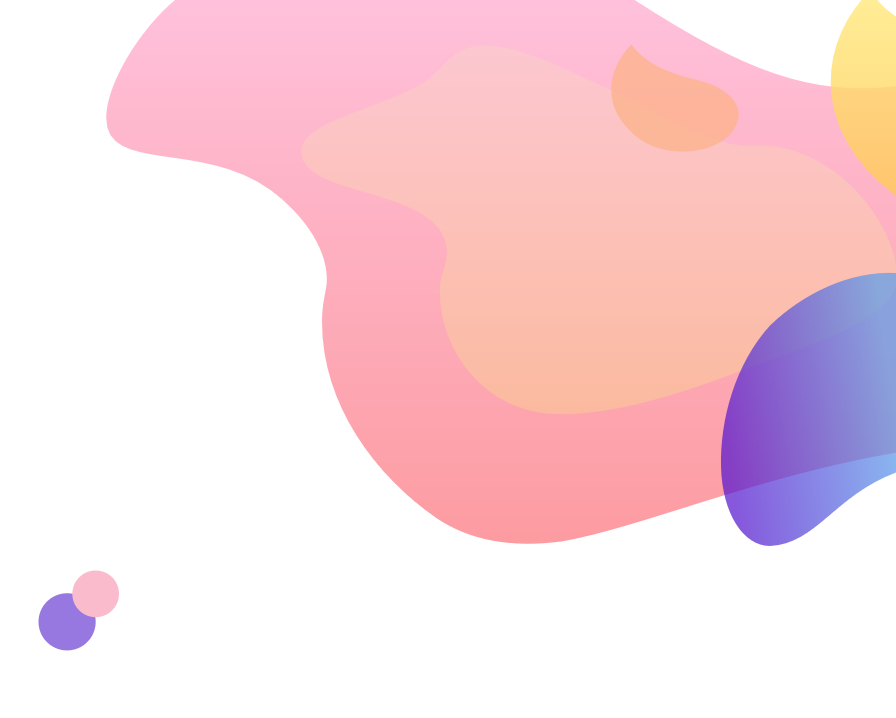
Write a WebGL 1 fragment shader that draws this background.

```glsl
precision highp float;

uniform vec2 u_resolution;

// State of the outline being traced
vec2 point;
vec2 pen;
float nearest;
float side;

void moveTo(vec2 start) {
  pen = start;
  nearest = 1e6;
  side = 1.0;
}

// Cubic curve from the pen; updates squared distance and inside/outside parity
void curveTo(float bx, float by, float cx, float cy, float dx, float dy) {
  vec2 a = pen, b = vec2(bx, by), c = vec2(cx, cy), d = vec2(dx, dy);
  vec2 from = a;
  for (int i = 1; i <= 16; i++) {
    float t = float(i) / 16.0;
    float s = 1.0 - t;
    vec2 to = s * s * s * a + 3.0 * s * t * (s * b + t * c) + t * t * t * d;
    vec2 edge = to - from;
    vec2 rel = point - from;
    vec2 gap = rel - edge * clamp(dot(rel, edge) / dot(edge, edge), 0.0, 1.0);
    nearest = min(nearest, dot(gap, gap));
    if ((from.y > point.y) != (to.y > point.y) && rel.x < edge.x * rel.y / edge.y) side = -side;
    from = to;
  }
  pen = d;
}

float coverage(float dist, float pixel) {
  return clamp(0.5 - dist / pixel, 0.0, 1.0);
}

float fillPath(float pixel) {
  return coverage(side * sqrt(nearest), pixel);
}

void main() {
  // Layout is 768 units wide, with y running down from the top edge
  float pixel = 768.0 / u_resolution.x;
  point = vec2(gl_FragCoord.x, u_resolution.y - gl_FragCoord.y) * pixel;
  vec3 color = vec3(1.0);

  // Large pink wave
  moveTo(vec2(150.0, 0.0));
  curveTo(120.0, 25.0, 91.0, 72.0, 91.0, 101.0);
  curveTo(91.0, 149.0, 173.0, 120.0, 232.0, 163.0);
  curveTo(263.0, 186.0, 282.0, 217.0, 280.0, 243.0);
  curveTo(279.0, 252.0, 276.0, 260.0, 276.0, 276.0);
  curveTo(276.0, 347.0, 322.0, 408.0, 374.0, 444.0);
  curveTo(402.0, 463.0, 438.0, 470.0, 482.0, 464.0);
  curveTo(550.0, 452.0, 650.0, 408.0, 768.0, 388.0);
  curveTo(900.0, 380.0, 900.0, 80.0, 768.0, 74.0);
  curveTo(695.0, 82.0, 640.0, 62.0, 544.0, 0.0);
  curveTo(480.0, -60.0, 230.0, -60.0, 150.0, 0.0);
  vec3 pink = mix(vec3(1.0, 0.755, 0.86), vec3(0.99, 0.61, 0.63), point.y / 466.0);
  color = mix(color, pink, fillPath(pixel));

  // Peach wave inside it
  moveTo(vec2(258.0, 130.0));
  curveTo(258.0, 104.0, 324.0, 94.0, 361.0, 72.0);
  curveTo(380.0, 60.0, 388.0, 39.0, 414.0, 39.0);
  curveTo(450.0, 39.0, 490.0, 63.0, 530.0, 80.0);
  curveTo(570.0, 99.0, 612.0, 127.0, 645.0, 125.0);
  curveTo(712.0, 120.0, 768.0, 190.0, 769.0, 237.0);
  curveTo(769.0, 272.0, 705.0, 292.0, 640.0, 316.0);
  curveTo(585.0, 337.0, 530.0, 355.0, 480.0, 355.0);
  curveTo(415.0, 355.0, 377.0, 300.0, 377.0, 250.0);
  curveTo(377.0, 232.0, 383.0, 232.0, 383.0, 214.0);
  curveTo(380.0, 160.0, 258.0, 170.0, 258.0, 130.0);
  vec3 peach = mix(vec3(0.99, 0.78, 0.815), vec3(0.985, 0.73, 0.625), (point.y - 39.0) / 316.0);
  color = mix(color, peach, fillPath(pixel));

  // Orange drop
  moveTo(vec2(541.0, 38.0));
  curveTo(519.0, 62.0, 518.0, 90.0, 539.0, 111.0);
  curveTo(562.0, 137.0, 607.0, 134.0, 625.0, 116.0);
  curveTo(645.0, 94.0, 625.0, 75.0, 599.0, 69.0);
  curveTo(575.0, 63.0, 556.0, 57.0, 541.0, 38.0);
  color = mix(color, vec3(0.99, 0.70, 0.54), 0.75 * fillPath(pixel));

  // Yellow drop at the right edge
  moveTo(vec2(746.0, -8.0));
  curveTo(706.0, 30.0, 688.0, 108.0, 768.0, 168.0);
  curveTo(860.0, 230.0, 860.0, 60.0, 768.0, 14.0);
  curveTo(760.0, 9.0, 753.0, 2.0, 746.0, -8.0);
  vec3 yellow = mix(vec3(1.0, 0.91, 0.48), vec3(1.0, 0.79, 0.34), point.y / 168.0);
  color = mix(color, yellow, 0.8 * fillPath(pixel));

  // Translucent violet to blue drop
  moveTo(vec2(768.0, 234.0));
  curveTo(728.0, 232.0, 688.0, 252.0, 660.0, 279.0);
  curveTo(630.0, 312.0, 617.0, 360.0, 618.0, 400.0);
  curveTo(619.0, 440.0, 637.0, 468.0, 660.0, 468.0);
  curveTo(700.0, 466.0, 715.0, 425.0, 768.0, 405.0);
  curveTo(850.0, 375.0, 850.0, 240.0, 768.0, 234.0);
  float across = clamp((point.x - 625.0 + 0.15 * (400.0 - point.y)) / 150.0, 0.0, 1.0);
  vec3 violet = mix(vec3(0.34, 0.09, 0.81), vec3(0.36, 0.62, 0.92), across);
  color = mix(color, violet, 0.72 * fillPath(pixel));

  // Pair of dots
  color = mix(color, vec3(0.59, 0.47, 0.88), coverage(length(point - vec2(57.5, 533.0)) - 24.5, pixel));
  color = mix(color, vec3(0.98, 0.735, 0.80), coverage(length(point - vec2(82.0, 509.0)) - 20.0, pixel));

  gl_FragColor = vec4(color, 1.0);
}
```
